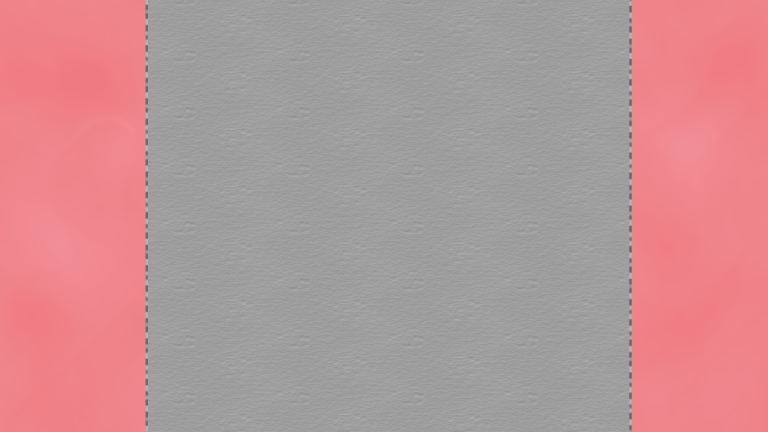
This background is drawn by a Shadertoy shader. Its source:

```glsl
// Grey embossed plaster panel with stitched sides, between two strips of soft pink clay.

const float PANEL_LEFT = 0.1895;          // fractions of the canvas width
const float PANEL_RIGHT = 0.8225;
const float SEAM_WIDTH = 0.0055;          // all other lengths: canvas heights
const vec3 PLASTER = vec3(0.620);
const vec3 CLAY_LIGHT = vec3(0.945, 0.555, 0.585);
const vec3 CLAY_DEEP = vec3(0.938, 0.470, 0.498);
const vec3 SEAM_DARK = vec3(0.38, 0.38, 0.40);
const vec3 SEAM_PALE = vec3(0.74, 0.71, 0.71);
const vec2 TILE = vec2(0.264, 0.132);     // size of the repeating plaster tile
const vec2 GRAIN_CELLS = vec2(26.0, 26.0);
const vec2 DENT_CELLS = vec2(9.0, 8.0);
const float GRAIN_DEPTH = 0.042;
const float DENT_DEPTH = 0.075;
const vec2 LIGHT_STEP = vec2(-0.0007, 0.0022);

// Soft tone patches: centre, radius, strength (positive is deeper)
const int PATCH_COUNT = 9;
const vec4 PATCHES[PATCH_COUNT] = vec4[](
    vec4(0.22, 0.80, 0.10,  0.30), vec4(0.03, 0.86, 0.14,  0.18),
    vec4(0.25, 0.68, 0.08, -0.25), vec4(0.09, 0.24, 0.09,  0.28),
    vec4(0.18, 0.44, 0.14, -0.20), vec4(1.67, 0.82, 0.11,  0.42),
    vec4(1.60, 0.66, 0.12, -0.28), vec4(1.53, 0.17, 0.10,  0.26),
    vec4(1.70, 0.32, 0.15,  0.12));

vec2 hash2(vec2 p) {
    return fract(sin(vec2(dot(p, vec2(127.1, 311.7)), dot(p, vec2(269.5, 183.3)))) * 43758.5);
}

// Distance to the nearest feature point, wrapped over a whole number of cells
float cellular(vec2 p, vec2 period) {
    vec2 cell = floor(p);
    float nearest = 4.0;
    for (int y = -1; y <= 1; y++)
    for (int x = -1; x <= 1; x++) {
        vec2 neighbour = cell + vec2(x, y);
        vec2 point = neighbour + hash2(mod(neighbour, period));
        nearest = min(nearest, length(point - p));
    }
    return nearest;
}

float plasterHeight(vec2 p) {
    vec2 t = p / TILE;
    float grain = cellular(t * GRAIN_CELLS, GRAIN_CELLS);
    grain += cellular(t * GRAIN_CELLS * 0.5, GRAIN_CELLS * 0.5);
    float dent = smoothstep(0.38, 0.08, cellular(t * DENT_CELLS, DENT_CELLS));
    float rarity = smoothstep(0.1, 0.9, sin(t.x * 6.2832 + 1.0) * sin(t.y * 6.2832 + 0.6));
    return GRAIN_DEPTH * grain - DENT_DEPTH * dent * rarity;
}

vec3 plaster(vec2 p) {
    float relief = plasterHeight(p) - plasterHeight(p + LIGHT_STEP);
    float mottling = 0.005 * sin(p.x * 23.8 + 1.2 * sin(p.y * 47.6));
    return PLASTER + relief + mottling;
}

// Layered, warped sines give slow kneaded folds
float folds(vec2 p) {
    float sum = 0.0, weight = 0.5;
    for (int i = 0; i < 5; i++) {
        p += 0.35 * sin(p.yx * 1.3 + vec2(1.7, 4.1) + float(i));
        sum += weight * sin(p.x) * sin(p.y + 0.8);
        p = mat2(1.5, 1.1, -1.1, 1.5) * p;
        weight *= 0.52;
    }
    return sum;
}

vec3 clay(vec2 p) {
    float depth = 0.46 + 0.28 * folds(p * vec2(11.0, 9.0));
    for (int i = 0; i < PATCH_COUNT; i++) {
        vec2 offset = (p - PATCHES[i].xy) / PATCHES[i].z;
        depth += PATCHES[i].w * exp(-dot(offset, offset));
    }
    // Thin creases, lit on one side
    vec2 warped = p * 4.5 + 0.35 * sin(p.yx * 13.0);
    float crease = cellular(warped, vec2(64.0)) - cellular(warped + vec2(0.04, -0.05), vec2(64.0));
    depth += 0.9 * crease;
    // Curved thumb mark on the left strip
    vec2 mark = p - vec2(0.25, 0.672);
    float ring = (length(mark * vec2(0.85, 1.0)) - 0.055) / 0.008;
    depth -= 0.22 * exp(-ring * ring) * smoothstep(0.0, 0.04, mark.y);
    return mix(CLAY_LIGHT, CLAY_DEEP, clamp(depth, -0.15, 1.2));
}

vec3 seam(float y, float side) {
    float wave = sin(y * 260.0 + side) + 0.7 * sin(y * 147.0 + side * 3.0);
    return mix(SEAM_DARK, SEAM_PALE, smoothstep(-0.7, 0.9, wave));
}

void mainImage(out vec4 fragColor, in vec2 fragCoord) {
    float pixel = 1.0 / iResolution.y;
    float aspect = iResolution.x * pixel;
    vec2 p = fragCoord * pixel;

    // Signed distance to the panel, negative inside
    float side = p.x < 0.5 * aspect ? 0.0 : 1.7;
    float panel = max(PANEL_LEFT * aspect - p.x, p.x - PANEL_RIGHT * aspect);

    // Keep the clay layout attached to the canvas at any aspect
    vec2 clayPoint = vec2(p.x / aspect * 16.0 / 9.0, p.y);
    vec3 color = mix(plaster(p), clay(clayPoint), smoothstep(-0.5 * pixel, 0.5 * pixel, panel));

    // Broken stitch line just inside each side
    float seamDistance = abs(panel + 0.5 * SEAM_WIDTH) - 0.5 * SEAM_WIDTH;
    float seamMask = smoothstep(0.5 * pixel, -0.5 * pixel, seamDistance);
    color = mix(color, seam(p.y, side), 0.85 * seamMask);

    fragColor = vec4(color, 1.0);
}
```
